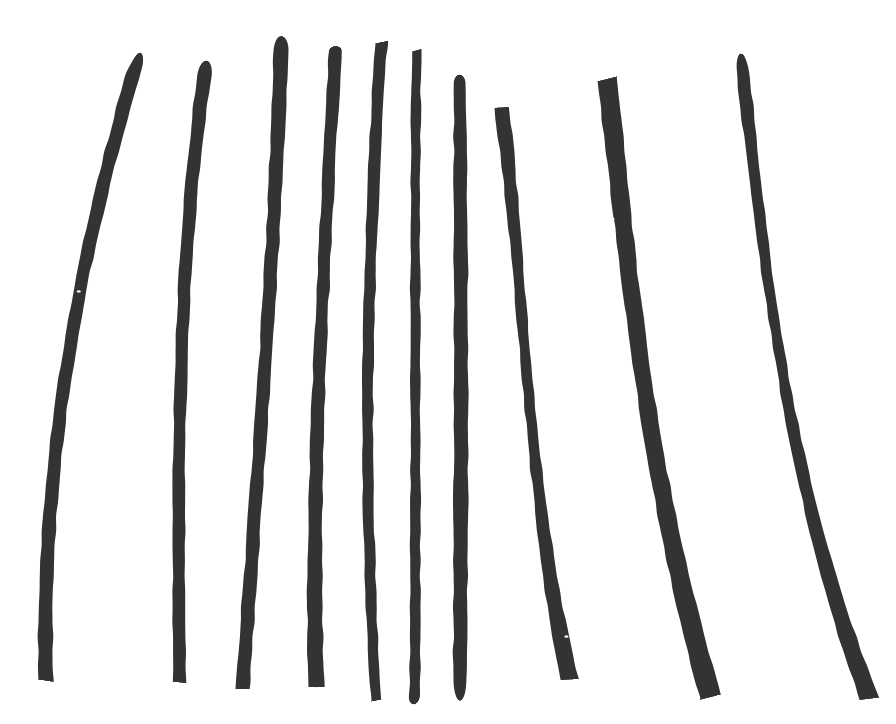
Give the GLSL for this pattern, as a Shadertoy shader.

```glsl
// Ten dark, slightly bent hand-cut strokes fanning across a white sheet.

// Layout grid: the sheet is 768 units wide and 621 tall, y runs downward.
const vec2 SHEET = vec2(768.0, 621.0);
const vec3 PAPER = vec3(1.0);
const vec3 INK = vec3(0.2);
const int STROKES = 10;
const int NICKS = 3;

// Centre line x at 0, 1/3, 2/3 and 1 of each stroke's length.
const vec4 CENTRE[STROKES] = vec4[STROKES](
    vec4(120.0, 73.5, 46.0, 39.5), vec4(177.0, 159.0, 153.5, 154.0),
    vec4(241.0, 233.0, 221.0, 208.0), vec4(287.5, 278.0, 271.0, 271.0),
    vec4(327.0, 317.5, 315.5, 322.5), vec4(357.0, 356.0, 356.0, 355.5),
    vec4(394.0, 395.0, 395.0, 394.0), vec4(430.0, 446.0, 461.5, 488.0),
    vec4(520.5, 540.5, 567.5, 609.5), vec4(635.0, 657.0, 690.0, 745.5));

// Width at the top, middle and bottom.
const vec3 WIDTH[STROKES] = vec3[STROKES](
    vec3(13.0, 11.0, 13.0), vec3(12.0, 10.5, 11.0), vec3(13.0, 11.0, 12.0),
    vec3(11.0, 11.0, 14.0), vec3(10.5, 9.5, 9.0), vec3(8.0, 8.5, 9.0),
    vec3(10.0, 12.5, 11.0), vec3(13.5, 9.0, 16.0), vec3(17.5, 14.5, 19.0),
    vec3(12.0, 9.5, 17.0));

// Top y, bottom y, length of the rounded top tip, length of the bottom tip.
const vec4 ENDS[STROKES] = vec4[STROKES](
    vec4(45.0, 584.0, 24.0, 0.0), vec4(52.0, 585.5, 13.0, 0.0),
    vec4(31.0, 591.0, 13.0, 0.0), vec4(39.5, 589.5, 4.0, 0.0),
    vec4(36.0, 601.0, 0.0, 0.0), vec4(43.0, 604.0, 0.0, 7.0),
    vec4(64.0, 601.0, 7.0, 18.0), vec4(92.0, 583.0, 0.0, 0.0),
    vec4(67.5, 598.0, 0.0, 0.0), vec4(46.0, 599.5, 22.0, 0.0));

// Slope of the cut ends.
const float SLANT[STROKES] = float[STROKES](
    0.15, 0.1, 0.0, 0.0, -0.2, -0.3, 0.0, -0.05, -0.25, -0.12);

// Small paper chips inside the ink.
const vec2 NICK[NICKS] = vec2[NICKS](
    vec2(67.5, 250.0), vec2(485.5, 546.0), vec2(525.0, 188.0));

float hash(float n) {
    return fract(sin(n * 12.9898) * 4375.85);
}

float noise(float x) {
    float cell = floor(x);
    float f = fract(x);
    return mix(hash(cell), hash(cell + 1.0), f * f * (3.0 - 2.0 * f));
}

// Cubic through four evenly spaced values.
float cubic(vec4 v, float t) {
    float u = 3.0 * t;
    float a = u - 1.0, b = u - 2.0, c = u - 3.0;
    return dot(v, vec4(-a * b * c / 6.0, u * b * c / 2.0,
                       -u * a * c / 2.0, u * a * b / 6.0));
}

// Quadratic through three evenly spaced values.
float quadratic(vec3 v, float t) {
    return dot(v, vec3((2.0 * t - 1.0) * (t - 1.0),
                       4.0 * t * (1.0 - t), t * (2.0 * t - 1.0)));
}

// Width factor that closes an end like half an ellipse.
float tipFactor(float depth, float tip) {
    float k = 1.0 - clamp(depth / max(tip, 0.01), 0.0, 1.0);
    return sqrt(1.0 - k * k);
}

float strokeDistance(vec2 p, vec4 centre, vec3 width, vec4 ends,
                     float slant, float seed) {
    float t = clamp((p.y - ends.x) / (ends.y - ends.x), 0.0, 1.0);
    float dx = p.x - cubic(centre, t);
    float top = p.y - ends.x - slant * dx;
    float bottom = ends.y + slant * dx - p.y;
    float halfWidth = 0.5 * quadratic(width, t)
        * tipFactor(top, ends.z) * tipFactor(bottom, ends.w);
    // Each side gets its own uneven edge.
    float side = dx < 0.0 ? 0.0 : 50.0;
    halfWidth += 1.2 * (noise(p.y / 13.0 + seed * 91.0 + side) - 0.5);
    return max(abs(dx) - halfWidth, max(-top, -bottom));
}

float coverage(float d, float pixel) {
    return clamp(0.5 - d / pixel, 0.0, 1.0);
}

void mainImage(out vec4 fragColor, in vec2 fragCoord) {
    vec2 p = fragCoord / iResolution.xy * SHEET;
    p.y = SHEET.y - p.y;
    float pixel = SHEET.x / iResolution.x;

    float ink = 0.0;
    for (int i = 0; i < STROKES; i++) {
        float d = strokeDistance(p, CENTRE[i], WIDTH[i], ENDS[i],
                                 SLANT[i], float(i));
        ink = max(ink, coverage(d, pixel));
    }
    for (int i = 0; i < NICKS; i++) {
        float d = length((p - NICK[i]) * vec2(0.6, 1.0)) - 1.0;
        ink *= 1.0 - coverage(d, pixel);
    }
    fragColor = vec4(mix(PAPER, INK, ink), 1.0);
}
```
